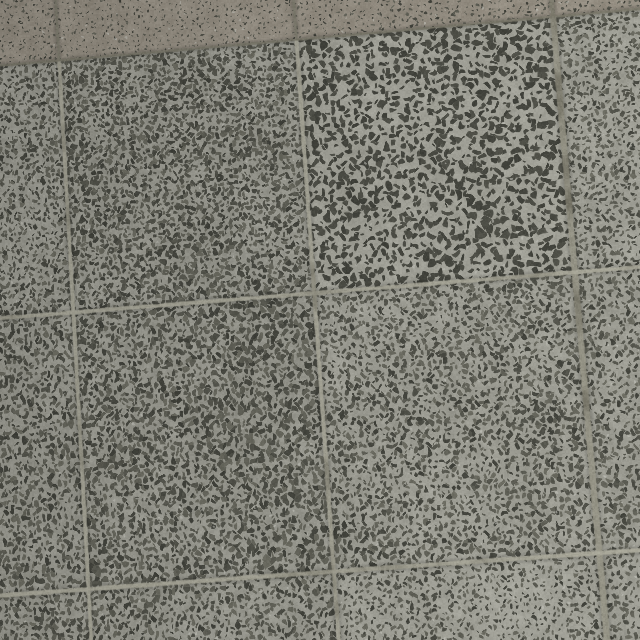
Write a Shadertoy shader that draws this texture.

```glsl
// Tile layout: one unit of the floor plane is one tile, y runs downwards
const vec2 CENTRE = vec2(0.491, 0.458);      // a joint crossing, from the top left
const vec2 AXIS_X = vec2(2.542, -0.179);
const vec2 AXIS_Y = vec2(0.192, 2.399);
const vec2 PERSPECTIVE = vec2(0.109, 0.106);
const float SKEW = 0.031;
const float JOINT_HALF = 0.0082;

// Per tile values, one vec4 per column from left to right, rows from the top
const mat4 CHIP_SIZE = mat4(0.22, 0.42, 0.42, 0.41,
                            0.20, 0.48, 0.48, 0.41,
                            0.22, 0.43, 0.42, 0.34,
                            0.24, 0.37, 0.37, 0.38);
const mat4 CHIP_COUNT = mat4(44.0, 46.0, 44.0, 46.0,
                             44.0, 48.0, 46.0, 46.0,
                             44.0, 35.0, 46.0, 46.0,
                             44.0, 46.0, 46.0, 44.0);

const vec3 CEMENT = vec3(0.595, 0.595, 0.560);
const vec3 BORDER_CEMENT = vec3(0.565, 0.540, 0.495);
const vec3 CHIP_DARK = vec3(0.215, 0.220, 0.195);
const vec3 CHIP_PALE = vec3(0.400, 0.400, 0.360);
const vec3 FLECK = vec3(0.74, 0.74, 0.71);
const vec3 GROUT = vec3(0.645, 0.640, 0.585);
const vec3 GROUT_DIRTY = vec3(0.36, 0.35, 0.30);

vec2 hash2(vec2 p) {
    vec3 q = fract(p.xyx * vec3(0.1031, 0.1030, 0.0973));
    q += dot(q, q.yzx + 33.33);
    return fract((q.xx + q.yz) * q.zy);
}

// Smooth blotches in about -1..1
float blotches(vec2 p) {
    float sum = 0.0, weight = 0.5;
    for (int i = 0; i < 4; i++) {
        sum += weight * sin(p.x + 1.7 * sin(p.y * 0.8)) * sin(p.y + 1.3 * sin(p.x * 0.7));
        p = mat2(1.5, 1.1, -1.1, 1.5) * p + 2.3;
        weight *= 0.65;
    }
    return sum;
}

// Angular stone chips: x is the signed distance in cells, y the tone
vec2 stoneChips(vec2 p, float size, float seed) {
    vec2 cell = floor(p), nearest = vec2(9.0, 0.0);
    for (int j = -1; j <= 1; j++) {
        for (int i = -1; i <= 1; i++) {
            vec2 id = cell + vec2(i, j);
            vec2 offset = hash2(id + seed);
            vec2 kind = hash2(id + seed + 57.3);
            vec2 r = p - id - 0.1 - 0.8 * offset;
            float angle = 6.283 * kind.x;
            r *= mat2(cos(angle), sin(angle), -sin(angle), cos(angle));
            float body = max(abs(r.x) * 0.9, abs(r.y) * mix(1.15, 2.0, offset.y));
            float corners = max(dot(r, vec2(0.75, 0.85)), dot(r, vec2(-0.95, 0.55)));
            float d = max(body, corners) - size * mix(0.5, 1.3, kind.y);
            if (d < nearest.x) nearest = vec2(d, fract(kind.x * 7.0 + kind.y));
        }
    }
    return nearest;
}

vec2 floorPlane(vec2 uv) {
    vec2 p = vec2(uv.x, 1.0 - uv.y) - CENTRE;
    vec2 g = vec2(dot(AXIS_X, p), dot(AXIS_Y, p)) / (1.0 + dot(PERSPECTIVE, p));
    return g + SKEW * g.x * g.y;
}

void mainImage(out vec4 fragColor, in vec2 fragCoord) {
    vec2 uv = fragCoord / iResolution.xy;
    vec2 grid = floorPlane(uv);
    float pixel = 2.5 / min(iResolution.x, iResolution.y);

    // Tile identity
    vec2 tile = clamp(floor(grid), -2.0, 1.0);
    ivec2 slot = ivec2(tile) + 2;
    float size = CHIP_SIZE[slot.x][slot.y];
    float count = CHIP_COUNT[slot.x][slot.y];
    float coarse = smoothstep(42.0, 36.0, count);
    float border = 1.0 - step(-1.5, tile.y);
    float seed = 71.0 * (tile.x + 2.0) + 313.0 * (tile.y + 2.0);

    // Cement with wear and tile to tile tone
    float wear = blotches(grid * 5.0 + seed);
    float grain = hash2(floor(uv * 400.0)).x - 0.5;
    vec3 color = mix(CEMENT, BORDER_CEMENT, border);
    color *= 1.0 + 0.04 * (hash2(tile + 9.0).x - 0.5) + 0.05 * coarse;
    color += 0.035 * blotches(grid * 37.0) + 0.02 * wear;

    // Chips, denser in worn patches and along tile edges
    vec2 edge = 0.5 - abs(fract(grid) - 0.5);
    float rim = smoothstep(0.18, 0.0, min(edge.x, edge.y));
    vec2 warp = 0.12 * sin(grid.yx * count * 2.7 + 3.0 * sin(grid * 41.0));
    float chipSize = size * (1.0 - 0.16 * wear) + 0.03 * rim * (1.0 - border);
    vec2 chip = stoneChips(grid * count + warp, chipSize, seed);
    float soft = max(pixel * count * 0.6, 0.09);
    vec3 chipColor = mix(CHIP_DARK, CHIP_PALE, chip.y * (1.0 - 0.6 * coarse));
    color = mix(color, chipColor, 0.93 * smoothstep(soft, -soft, chip.x));

    // Sparse pale flecks
    vec2 speck = stoneChips(grid * 26.0, 0.12, seed + 19.0);
    float fleck = smoothstep(0.06, -0.06, speck.x) * step(0.86, speck.y);
    color = mix(color, FLECK, 0.55 * fleck);

    // Joints with ragged sides; the top course has dark, narrow ones
    vec2 joint = floor(grid + 0.5);
    vec2 across = abs(grid - joint);
    float ragged = 0.0022 * blotches(grid * 45.0);
    float topJoint = 1.0 - step(-0.5, joint.y);
    vec2 halfWidth = JOINT_HALF * vec2(1.0 + 0.4 * step(0.5, joint.x) - 0.3 * border,
                                       0.9 - 0.3 * topJoint) + ragged;
    vec2 line = smoothstep(halfWidth + pixel, halfWidth - pixel, across);
    vec2 shade = smoothstep(halfWidth + 0.016, halfWidth, across);
    color *= 1.0 - 0.13 * max(shade.x, shade.y);
    float grime = smoothstep(-0.1, 0.9, blotches(grid * 9.0 + 4.0));
    float sideDirt = max(0.6 * border, 0.25 * step(0.5, joint.x) + 0.45 * grime);
    vec3 sideGrout = mix(GROUT, GROUT_DIRTY, sideDirt);
    vec3 levelGrout = mix(GROUT, GROUT_DIRTY, max(0.65 * topJoint, 0.3 * grime));
    color = mix(color, sideGrout, 0.9 * line.x);
    color = mix(color, levelGrout, 0.9 * line.y);

    // Light falls off towards the upper left
    color *= 0.96 + 0.09 * uv.x - 0.04 * uv.y * (1.0 - uv.x);
    color += 0.035 * grain;
    fragColor = vec4(clamp(color, 0.0, 1.0), 1.0);
}
```
